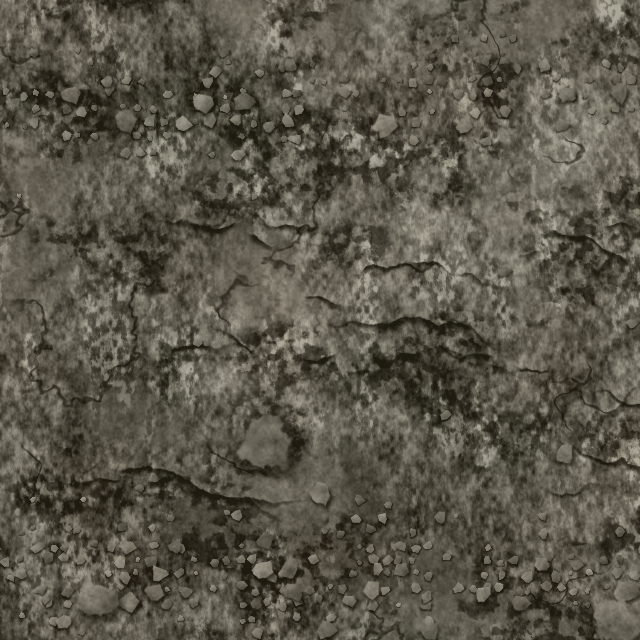
A three.js fragment shader for this texture:

```glsl
varying vec2 vUv;

float hash(vec2 p) {
  return fract(sin(dot(p, vec2(127.1, 311.7))) * 43758.5453);
}

float noise(vec2 p) {
  vec2 i = floor(p), f = fract(p);
  f = f * f * (3.0 - 2.0 * f);
  return mix(mix(hash(i), hash(i + vec2(1.0, 0.0)), f.x),
             mix(hash(i + vec2(0.0, 1.0)), hash(i + 1.0), f.x), f.y);
}

float fbm(vec2 p) {
  float sum = 0.0, amp = 0.52;
  for (int i = 0; i < 5; i++) {
    sum += amp * noise(p);
    p = mat2(0.8, 0.6, -0.6, 0.8) * p * 2.03 + 17.3;
    amp *= 0.5;
  }
  return sum;
}

// Two horizontal seams of loose rubble
float rubbleBand(vec2 p) {
  float y = p.y + 0.08 * (noise(p * 5.0) - 0.5);
  float low = (y - 0.1) / 0.085, high = (y - 0.84) / 0.055;
  return exp(-low * low) + 0.85 * exp(-high * high);
}

// Angular stones with a lit upper left side and a shadow below
float addStones(float tone, vec2 p, float scale, float density) {
  vec2 cell = floor(p * scale);
  float rough = fbm(p * 55.0) - 0.5;
  for (int y = -1; y <= 1; y++) {
    for (int x = -1; x <= 1; x++) {
      vec2 id = cell + vec2(float(x), float(y));
      vec2 seed = id + scale * 3.7;
      vec2 center = id + 0.25 + 0.5 * vec2(hash(seed), hash(seed + 5.3));
      float present = step(hash(seed + 9.1), density * rubbleBand(center / scale));
      float radius = mix(0.17, 0.44, hash(seed + 2.9));
      vec2 q = (p * scale - center) / radius + 0.5 * rough;
      float edge = 0.0;
      for (int k = 0; k < 6; k++) {
        float side = float(k);
        float angle = (side + 0.8 * hash(seed + side)) * 1.047;
        float reach = 0.65 + 0.4 * hash(seed + side + 20.0);
        edge = max(edge, dot(q, vec2(cos(angle), sin(angle))) / reach);
      }
      float shadow = (1.0 - smoothstep(0.9, 1.6, edge)) * smoothstep(0.5, -0.6, q.y - 0.4 * q.x);
      tone *= 1.0 - 0.55 * present * shadow;
      float light = 0.37 + 0.16 * hash(seed + 4.4) + 0.07 * dot(q, vec2(-0.5, 0.8)) + 0.3 * rough;
      tone = mix(tone, light, present * 0.9 * (1.0 - smoothstep(0.82, 1.02, edge)));
    }
  }
  return tone;
}

// Wavy ledges: sharp dark undercut with a pale lip
float addCracks(float tone, vec2 p) {
  float ragged = fbm(p * 38.0) - 0.5;
  for (int i = 0; i < 20; i++) {
    float n = float(i);
    vec2 center = vec2(1.05 - 0.8 * pow(hash(vec2(n, 1.7)), 1.4), 0.2 + 0.48 * hash(vec2(n, 8.2)));
    float halfLength = mix(0.05, 0.22, hash(vec2(n, 3.1)));
    vec2 q = p - center;
    float wave = 0.05 * (noise(vec2(p.x * 9.0, n * 7.3)) - 0.5) + 0.018 * (noise(vec2(p.x * 38.0, n)) - 0.5);
    float d = q.y + 0.12 * q.x - wave + 0.02 * ragged;
    float taper = 1.0 - smoothstep(0.35, 1.0, abs(q.x) / halfLength);
    float broken = smoothstep(0.25, 0.55, noise(vec2(p.x * 24.0, n * 3.0)));
    float width = 0.002 + 0.009 * taper * noise(vec2(p.x * 17.0, n + 40.0));
    float gap = smoothstep(-width * 1.6, 0.0, d) * (1.0 - smoothstep(0.001, 0.004, d));
    float lip = smoothstep(0.002, 0.006, d) * (1.0 - smoothstep(0.006, 0.025, d));
    tone += 0.035 * taper * lip;
    tone *= 1.0 - 0.68 * taper * broken * gap;
  }
  return tone;
}

void main() {
  vec2 p = vUv;
  vec2 warped = p + 0.05 * (vec2(fbm(p * 6.0), fbm(p * 6.0 + 31.0)) - 0.5);
  float band = rubbleBand(p);

  // Weathered earth with vertical streaks and smoother dirt patches
  float broad = fbm(warped * 4.5 + 3.0) - 0.5;
  float blotch = fbm(warped * vec2(34.0, 21.0)) - 0.5;
  float grain = fbm(p * vec2(150.0, 95.0)) - 0.5;
  float gritty = mix(0.4, 1.0, smoothstep(0.38, 0.52, fbm(warped * 5.0 + 60.0)));
  float tone = 0.385 + 0.27 * broad + gritty * (0.38 * blotch + 0.46 * grain);
  tone -= 0.05 * min(band, 1.0);

  // Pale scraped streaks
  float streak = smoothstep(0.52, 0.7, fbm(warped * vec2(26.0, 9.0) + 80.0));
  tone += 0.12 * streak * smoothstep(-0.08, 0.12, grain);

  // Crumbled hollows and thin branching fissures
  float hollow = smoothstep(0.5, 0.68, fbm(warped * vec2(9.0, 13.0) + 12.0) + 0.04 * band);
  tone *= 1.0 - 0.55 * hollow * smoothstep(-0.1, 0.12, fbm(p * 75.0 + 7.0) - 0.5);
  float vein = abs(fbm(warped * vec2(7.0, 9.0) + 45.0) - 0.5);
  float veinMask = smoothstep(0.48, 0.62, fbm(p * 8.0 + 90.0));
  tone *= 1.0 - 0.5 * veinMask * (1.0 - smoothstep(0.003, 0.02, vein));

  tone = addCracks(tone, p);
  tone = addStones(tone, p, 44.0, 0.6);
  tone = addStones(tone, p, 23.0, 0.45);
  tone = addStones(tone, p, 9.0, 0.3);

  // Fine dust over everything, then an olive brown tint
  tone += 0.07 * (noise(p * 260.0) - 0.5);
  tone = clamp(tone, 0.1, 0.66);
  float warmth = 0.02 * (fbm(p * 7.0 + 25.0) - 0.5);
  vec3 tint = vec3(0.018 + warmth, 0.0, -0.035 - 0.04 * tone);
  gl_FragColor = vec4(tone + tint, 1.0);
}
```
